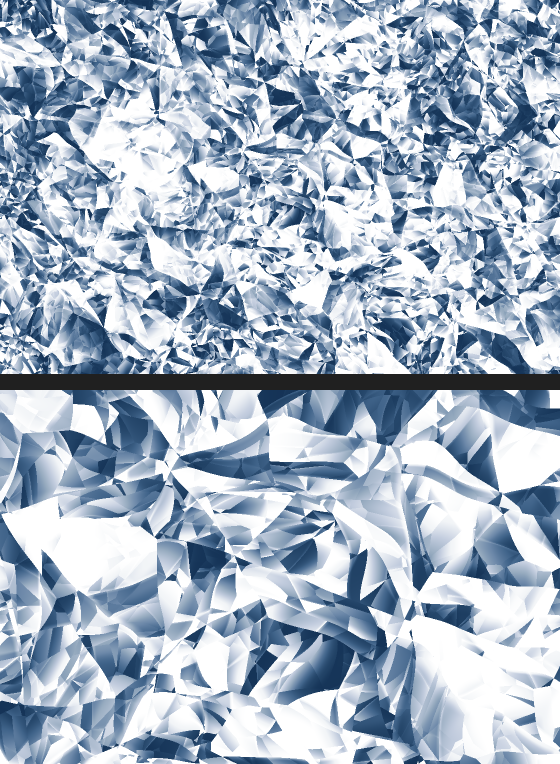
Top, the full canvas; bottom, a detail of the centre.
Reproduce this texture procedurally as a Shadertoy shader.

```glsl
const float TAU = 6.2831853;

float hash(vec2 p) {
    return fract(sin(dot(p, vec2(127.1, 311.7))) * 43758.5453);
}

vec2 hash2(vec2 p) {
    return vec2(hash(p), hash(p + vec2(41.3, 17.9)));
}

float noise(vec2 p) {
    vec2 cell = floor(p), f = fract(p);
    f = f * f * (3.0 - 2.0 * f);
    float low = mix(hash(cell), hash(cell + vec2(1, 0)), f.x);
    float high = mix(hash(cell + vec2(0, 1)), hash(cell + vec2(1, 1)), f.x);
    return mix(low, high, f.y);
}

vec2 rotate(vec2 p, float angle) {
    float c = cos(angle), s = sin(angle);
    return vec2(c * p.x - s * p.y, s * p.x + c * p.y);
}

// Cells split into shards by their two nearest centres.
// Returns the shard's tilted tone and its random key.
vec2 shards(vec2 p, float seed, float tilt, float glint) {
    vec2 cell = floor(p);
    vec2 nearId = vec2(0.0), nextId = vec2(0.0), nearOffset = vec2(0.0);
    float nearDist = 9.0, nextDist = 9.0;
    for (int y = -1; y <= 1; y++) {
        for (int x = -1; x <= 1; x++) {
            vec2 id = cell + vec2(x, y);
            vec2 offset = p - id - 0.05 - 0.9 * hash2(id + seed);
            float dist = length(offset);
            if (dist < nearDist) {
                nextDist = nearDist;
                nextId = nearId;
                nearDist = dist;
                nearId = id;
                nearOffset = offset;
            } else if (dist < nextDist) {
                nextDist = dist;
                nextId = id;
            }
        }
    }
    float key = hash(nearId + 7.31 * nextId + seed);
    float angle = TAU * fract(key * 57.0);
    float tone = key - 0.5 + tilt * dot(nearOffset, vec2(cos(angle), sin(angle)));
    float crease = smoothstep(0.09, 0.0, nextDist - nearDist);
    tone += glint * crease * step(0.5, fract(key * 31.0));
    return vec2(tone, fract(key * 113.0));
}

// Colour ramp spaced by the area of each shade
vec3 foilColor(float t) {
    vec3 c = mix(vec3(0.08, 0.20, 0.34), vec3(0.13, 0.26, 0.40), smoothstep(0.0, 0.03, t));
    c = mix(c, vec3(0.25, 0.39, 0.54), clamp((t - 0.03) / 0.08, 0.0, 1.0));
    c = mix(c, vec3(0.42, 0.53, 0.66), clamp((t - 0.11) / 0.12, 0.0, 1.0));
    c = mix(c, vec3(0.59, 0.67, 0.75), clamp((t - 0.23) / 0.16, 0.0, 1.0));
    c = mix(c, vec3(0.76, 0.80, 0.87), clamp((t - 0.39) / 0.20, 0.0, 1.0));
    c = mix(c, vec3(0.95, 0.96, 0.97), clamp((t - 0.59) / 0.19, 0.0, 1.0));
    return mix(c, vec3(1.0), smoothstep(0.78, 0.92, t));
}

vec3 foil(vec2 p) {
    // Gentle bends in the sheet
    p += 0.05 * (vec2(noise(p * 6.0), noise(p * 6.0 + 31.0)) - 0.5);
    p += 0.014 * (vec2(noise(p * 23.0 + 5.0), noise(p * 23.0 + 67.0)) - 0.5);

    // Broad folds, each with its own direction for finer shards
    vec2 fold = shards(rotate(p, 0.6) * vec2(6.0, 8.0), 3.0, 1.2, 0.3);
    float angle = TAU * fold.y;
    vec2 q = rotate(p, angle);
    vec2 medium = shards(q * vec2(10.0, 17.0), 19.0, 1.3, 0.35);
    vec2 r = rotate(q, TAU * medium.y);
    vec2 fine = shards(r * vec2(20.0, 36.0), 47.0, 1.2, 0.3);
    float pleats = noise(r * vec2(9.0, 75.0)) - 0.5;

    // Calm folds stay smooth while crushed patches are busy
    float calm = step(0.72, fract(fold.y * 17.0));
    float crushed = smoothstep(0.3, 0.7, noise(p * 4.0 + 11.0));
    float light = 0.6 * (noise(p * 3.0 + 23.0) - 0.5);
    light += mix(0.6, 1.0, calm) * fold.x;
    light += mix(1.0, 0.55, calm) * medium.x;
    light += mix(0.45 + 0.45 * crushed, 0.25, calm) * fine.x;
    light += 0.4 * pleats;
    return foilColor(1.0 / (1.0 + exp(-3.6 * (light - 0.06))));
}

void mainImage(out vec4 fragColor, in vec2 fragCoord) {
    vec3 color = vec3(0.0);
    // Four samples smooth the facet edges
    for (int y = 0; y < 2; y++) {
        for (int x = 0; x < 2; x++) {
            vec2 jitter = 0.5 * vec2(x, y) - 0.25;
            color += foil((fragCoord + jitter) / iResolution.y);
        }
    }
    fragColor = vec4(color / 4.0, 1.0);
}
```
